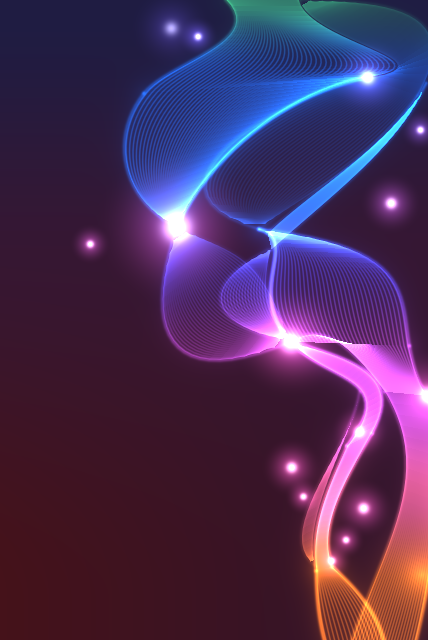
Give the GLSL for this background, as a WebGL 1 fragment shader.

```glsl
precision highp float;
// Glowing ribbons of fine lines twisting down a dusky navy-to-maroon backdrop.
// Each ribbon is ruled between two cubic curves; a pixel finds the ruling that
// crosses it, then shades the lines by spacing so pinched parts flare up.
uniform vec2 u_resolution;

const vec2 KNOT = vec2(2.12, 2.73);
const vec2 HEART = vec2(3.48, 4.1);
const vec2 CROWN = vec2(3.1, 2.75);
const vec2 RIM = vec2(4.4, 0.93);
const vec2 CREST = vec2(3.58, 0.0);
const vec2 SHOULDER = vec2(4.9, 4.15);
const vec2 WAIST = vec2(4.6, 4.7);
const vec2 SIDE = vec2(5.12, 4.75);

float cross2(vec2 a, vec2 b) { return a.x * b.y - a.y * b.x; }

vec2 bezier(vec2 a, vec2 b, vec2 c, vec2 d, float t) {
  float u = 1.0 - t;
  return u * u * (u * a + 3.0 * t * b) + t * t * (3.0 * u * c + t * d);
}

float segment(vec2 p, vec2 a, vec2 b) {
  vec2 e = b - a;
  return length(p - a - e * clamp(dot(p - a, e) / max(dot(e, e), 1e-6), 0.0, 1.0));
}

// Light of a ribbon between curves a and b: n lines, edge strengths in rim
float ribbon(vec2 p, vec2 a0, vec2 a1, vec2 a2, vec2 a3,
             vec2 b0, vec2 b1, vec2 b2, vec2 b3, float n, vec2 rim) {
  float px = 5.12 / u_resolution.x, light = 0.0;
  vec2 a = a0, b = b0, edge = vec2(9.0);
  for (int i = 1; i <= 22; i++) {
    float t = float(i) / 22.0;
    vec2 an = bezier(a0, a1, a2, a3, t), bn = bezier(b0, b1, b2, b3, t);
    float d = cross2(b - a, p - a), dn = cross2(bn - an, p - an);
    if ((d < 0.0) != (dn < 0.0)) {
      float f = d / (d - dn);
      vec2 o = mix(a, an, f), w = mix(b, bn, f) - o;
      float s = dot(p - o, w) / max(dot(w, w), 1e-6);
      vec2 flow = normalize(mix(an - a, bn - b, s) + 1e-6);
      float span = abs(cross2(flow, w)), gap = max(span / n, 1e-4);
      float mean = min(0.011 / gap, 1.5);
      float off = abs(fract(s * n) - 0.5) * gap;
      float line = 0.6 * (1.0 - smoothstep(0.0, 0.006 + px, off));
      float mesh = mix(mean, 0.5 * mean + line * 0.5, smoothstep(1.5 * px, 3.0 * px, gap));
      light += mesh * clamp(min(s, 1.0 - s) * span / px, 0.0, 1.0);
    }
    edge = min(edge, vec2(segment(p, a, an), segment(p, b, bn)));
    a = an;
    b = bn;
  }
  vec2 stroke = exp(-edge * edge / 0.0005) + 0.22 * exp(-edge * 9.0);
  return light + dot(rim, stroke);
}

// Ribbon colour, green at the top to orange at the foot
vec3 spectrum(float y) {
  vec3 c = mix(vec3(0.1, 0.6, 0.25), vec3(0.0, 0.4, 0.95), smoothstep(0.0, 0.9, y));
  c = mix(c, vec3(0.2, 0.25, 1.0), smoothstep(2.4, 3.3, y));
  c = mix(c, vec3(0.8, 0.3, 0.95), smoothstep(3.2, 4.3, y));
  c = mix(c, vec3(1.0, 0.4, 0.6), smoothstep(4.8, 6.0, y));
  return mix(c, vec3(1.0, 0.5, 0.05), smoothstep(6.0, 7.0, y));
}

// White spark in a tinted halo of radius r
vec3 spark(vec2 p, vec2 c, float r) {
  float d = length(p - c) / r, halo = max(1.0 - d, 0.0);
  vec3 tint = mix(vec3(0.45, 0.35, 1.0), vec3(1.0, 0.35, 0.8), smoothstep(0.5, 4.0, c.y));
  return tint * halo * halo * 0.7 + exp(-d * d * 45.0);
}

void main() {
  // Canvas is 5.12 by 7.68 units, y measured down from the top
  vec2 uv = gl_FragCoord.xy / u_resolution;
  vec2 p = vec2(uv.x, 1.0 - uv.y) * vec2(5.12, 7.68);

  // Backdrop
  vec3 foot = mix(vec3(0.27, 0.07, 0.1), vec3(0.19, 0.08, 0.17), uv.x);
  vec3 col = mix(vec3(0.12, 0.11, 0.26), vec3(0.21, 0.09, 0.2), smoothstep(0.0, 3.2, p.y));
  col = mix(col, foot, smoothstep(2.5, 7.2, p.y));

  // Upper sail and its folded right side
  float l = ribbon(p, vec2(2.7, 0), vec2(3.2, 0.5), vec2(2, 0.75), vec2(1.72, 1.12),
    CREST, vec2(3.7, 0.5), vec2(5.5, 0.75), RIM, 42.0, vec2(0.35, 0.1));
  l += ribbon(p, vec2(1.72, 1.12), vec2(1.3, 1.65), vec2(1.45, 2.4), KNOT,
    RIM, vec2(3.4, 1.1), vec2(2.45, 1.95), KNOT, 42.0, vec2(0.35, 1.1));
  l += 0.4 * ribbon(p, CREST, vec2(4.6, 0), vec2(5.6, 0.1), vec2(5, 1.15),
    CREST, vec2(3.7, 0.5), vec2(5.5, 0.75), RIM, 30.0, vec2(0.3, 0));
  l += 0.4 * ribbon(p, vec2(5, 1.15), vec2(4.5, 1.95), vec2(3.7, 2.3), CROWN,
    RIM, vec2(3.2, 1.2), vec2(1.5, 2.3), CROWN, 30.0, vec2(0.2, 0.5));
  l += ribbon(p, vec2(5.1, 1), vec2(4.6, 1.8), vec2(3.7, 2.3), vec2(3.2, 2.8),
    vec2(5.1, 1), vec2(4.8, 1.75), vec2(3.9, 2.4), vec2(3.25, 3), 14.0, vec2(0.2));

  // Middle: left pouch, inner loop and right body
  l += 0.6 * ribbon(p, KNOT, vec2(1.7, 3.9), vec2(1.95, 4.75), HEART,
    KNOT, vec2(3, 3.1), vec2(3.1, 3.1), HEART, 36.0, vec2(0.5, 0.1));
  l += 0.7 * ribbon(p, vec2(3.2, 3), vec2(2.4, 3.4), vec2(2.4, 3.9), HEART,
    vec2(3.24, 3), vec2(3.15, 3.4), vec2(3.15, 3.75), HEART, 16.0, vec2(0.2));
  l += ribbon(p, CROWN, vec2(4.9, 2.95), vec2(4.8, 3.5), SHOULDER,
    CROWN, vec2(3.6, 2.9), vec2(2.9, 3.5), HEART, 32.0, vec2(0.4, 1));
  l += ribbon(p, SHOULDER, vec2(4.95, 4.4), vec2(5, 4.6), SIDE,
    HEART, vec2(3.9, 3.8), vec2(4.3, 4.3), WAIST, 32.0, vec2(0.4, 0.3));

  // Lower strands
  l += ribbon(p, HEART, vec2(4.2, 4.3), vec2(4.85, 4.5), vec2(4.45, 5.2),
    HEART, vec2(3.9, 4.6), vec2(4.8, 4.5), vec2(4.15, 5.35), 14.0, vec2(0.6));
  l += ribbon(p, vec2(4.45, 5.2), vec2(4.15, 5.75), vec2(3.8, 6.3), vec2(3.98, 6.8),
    vec2(4.15, 5.35), vec2(3.95, 5.8), vec2(3.7, 6.3), vec2(3.78, 6.85), 14.0, vec2(0.5));
  l += 0.5 * ribbon(p, vec2(4.3, 4.7), vec2(4.25, 5.3), vec2(3.2, 6.4), vec2(3.78, 6.8),
    vec2(4.3, 4.7), vec2(4.2, 5.3), vec2(3.6, 6.2), vec2(3.78, 6.8), 9.0, vec2(0.2));
  l += ribbon(p, vec2(3.78, 6.85), vec2(3.78, 7.1), vec2(3.8, 7.4), vec2(3.88, 7.7),
    vec2(3.98, 6.8), vec2(4.2, 7), vec2(4.5, 7.3), vec2(4.6, 7.7), 14.0, vec2(0.6));
  l += ribbon(p, WAIST, vec2(5.2, 5.7), vec2(4.6, 6.5), vec2(4.2, 7.7),
    SIDE, vec2(5.3, 5.8), vec2(5.2, 6.8), vec2(4.98, 7.7), 22.0, vec2(0.25, 0.5));
  l += 0.7 * exp(-5.0 * length(p - vec2(5.05, 6.9)));
  col += spectrum(p.y) * l + 0.05 * l * l;

  // Flares where ribbons pinch, then loose sparks
  col += spark(p, KNOT, 1.0) + spark(p, HEART, 0.7) + spark(p, SIDE, 0.6);
  col += spark(p, RIM, 0.5) + spark(p, vec2(4.3, 5.18), 0.35);
  col += 0.5 * spark(p, vec2(2.05, 0.34), 0.5) + spark(p, vec2(2.37, 0.44), 0.25);
  col += spark(p, vec2(5.03, 1.56), 0.25) + spark(p, vec2(4.68, 2.44), 0.38);
  col += spark(p, vec2(1.08, 2.93), 0.25) + spark(p, vec2(3.49, 5.61), 0.37);
  col += spark(p, vec2(3.63, 5.96), 0.23) + spark(p, vec2(4.35, 6.1), 0.37);
  col += spark(p, vec2(4.14, 6.48), 0.23) + spark(p, vec2(3.97, 6.73), 0.25);
  gl_FragColor = vec4(min(col, 1.0), 1.0);
}
```
